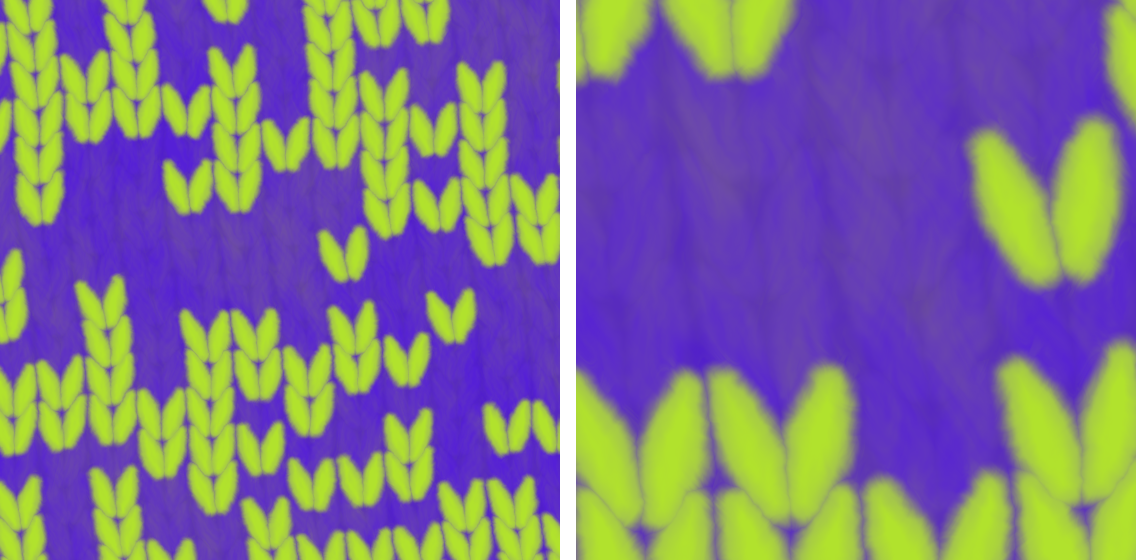
Left, the full canvas; right, a detail of the centre.
Reproduce this texture procedurally as a WebGL 2 fragment shader.

```glsl
#version 300 es
precision highp float;
// Two-colour stockinette knit: lime V stitches scattered on a violet ground.
uniform vec2 u_resolution;
out vec4 fragColor;

const float ROW = 0.765; // row height in column widths

float hash(vec2 p) {
  vec3 q = fract(vec3(p.xyx) * vec3(0.1031, 0.1030, 0.0973));
  q += dot(q, q.yzx + 33.33);
  return fract((q.x + q.y) * q.z);
}

// Layered, bent sines giving irregular fuzz in about -1..1
float fuzz(vec2 p) {
  float sum = 0.0, amp = 0.5;
  for (int i = 0; i < 5; i++) {
    p += 0.7 * sin(p.yx * 1.3 + float(i) * 2.1);
    sum += amp * sin(p.x) * cos(p.y * 0.8);
    p = mat2(1.3, 1.0, -1.0, 1.3) * p;
    amp *= 0.66;
  }
  return sum;
}

// Short vertical runs mixed with single stitches
bool isLime(vec2 stitch) {
  float start = floor(hash(vec2(stitch.x + 40.0, 7.0)) * 6.0);
  float run = hash(vec2(stitch.x + 60.0, floor((stitch.y + start) / 2.0) + 20.0));
  float single = hash(stitch + vec2(90.0, 130.0));
  return mix(run, single, 0.5) < 0.475;
}

// Plump tapered leaf: x = distance, yz = position across and along the yarn
vec3 leaf(vec2 p) {
  vec2 low = vec2(-0.13, -0.385);
  vec2 axis = vec2(0.24, 0.78);
  float t = clamp(dot(p - low, axis) / dot(axis, axis), 0.0, 1.0);
  float radius = mix(0.16, 0.125, t) + 0.085 * sin(t * 3.14);
  float across = dot(p - low, normalize(vec2(axis.y, -axis.x)));
  return vec3(length(p - low - axis * t) - radius, across, t);
}

void main() {
  vec2 p = gl_FragCoord.xy / u_resolution.y;

  // Tilted fabric with a slight wobble and hairy edges
  vec2 q = 11.3 * vec2(p.x + 0.085 * p.y, p.y - 0.07 * p.x);
  q += 0.06 * sin(q.yx * vec2(1.1, 0.9) + vec2(0.4, 2.0));
  float hair = fuzz(q * vec2(15.0, 10.0));
  q += 0.03 * vec2(fuzz(q * 5.0), fuzz(q.yx * 6.0 + 5.0));

  // Nearest yarn leaf of each colour
  vec2 cell = floor(vec2(q.x * 2.0, q.y / ROW));
  vec3 lime = vec3(1.0, 0.0, 0.0);
  vec3 violet = lime;
  for (int j = -1; j <= 1; j++) {
    for (int i = -1; i <= 1; i++) {
      vec2 id = cell + vec2(i, j);
      vec2 stitch = vec2(floor(id.x / 2.0), id.y);
      float side = mod(id.x, 2.0) * 2.0 - 1.0;
      vec2 local = q - (id + 0.5) * vec2(0.5, ROW);
      local.x *= side;
      local += 0.05 * (vec2(hash(id + 11.0), hash(id + 57.0)) - 0.5);
      vec3 yarn = leaf(local);
      if (isLime(stitch)) {
        if (yarn.x < lime.x) lime = yarn;
      } else if (yarn.x < violet.x) {
        violet = yarn;
      }
    }
  }

  // Violet ground: broad tone drift, soft stitches and fibre streaks
  float drift = fuzz(q * 0.55 + 3.0);
  float streak = sin(violet.y * 45.0 + 3.0 * sin(violet.z * 5.0 + q.x * 2.0));
  float felt = fuzz(q * vec2(6.0, 2.5) + 8.0);
  float grey = 0.44 + 0.4 * drift + 0.32 * felt + 0.04 * streak + 0.06 * hair;
  vec3 ground = mix(vec3(0.335, 0.125, 0.84), vec3(0.425, 0.295, 0.66), clamp(grey, 0.0, 1.0));
  ground *= 1.0 - 0.05 * smoothstep(-0.09, 0.03, violet.x);

  // Lime yarn: bright core, duller rims and seams
  float core = smoothstep(-0.02, -0.19, lime.x);
  float strand = sin(lime.y * 45.0 + 2.0 * sin(lime.z * 6.0 + q.y));
  float glow = 0.15 + 0.85 * core + 0.04 * strand + 0.16 * felt + 0.06 * hair;
  vec3 wool = mix(vec3(0.63, 0.745, 0.325), vec3(0.695, 0.885, 0.175), clamp(glow, 0.0, 1.0));

  // Soft, fuzzy boundary with a faint halo of loose hairs
  float cover = smoothstep(0.085, -0.075, lime.x + 0.014 * hair);
  float halo = 0.12 * smoothstep(0.18, 0.0, lime.x) * smoothstep(0.0, 0.7, hair);
  fragColor = vec4(mix(ground, wool, max(cover, halo)), 1.0);
}
```
